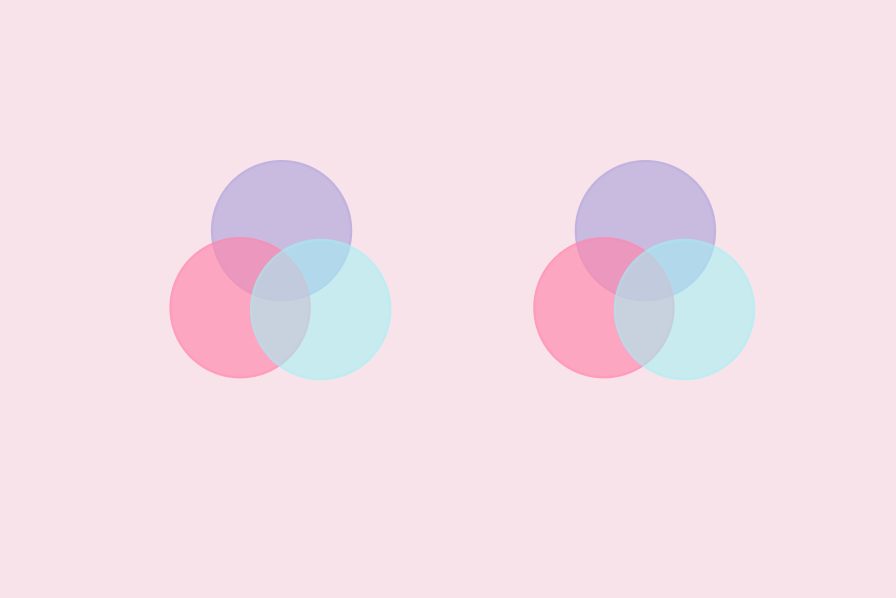
A WebGL 2 fragment shader for this background:

```glsl
#version 300 es
precision highp float;
// Two trios of overlapping translucent pastel discs on a pale pink ground.

uniform vec2 u_resolution;
out vec4 outColor;

// Lays a translucent disc with a slightly denser rim over the base colour.
vec3 layDisc(vec3 base, vec2 offset, vec3 tint, float opacity) {
    float pixel = 1.0 / u_resolution.y;
    float dist = length(offset) - 0.1182;
    float cover = clamp(0.5 - dist / pixel, 0.0, 1.0);
    float rim = smoothstep(-0.0045 - pixel * 0.5, -0.0035 + pixel * 0.5, dist);
    return mix(base, tint, cover * mix(opacity, opacity + 0.1, rim));
}

void main() {
    // Centred coordinates, one unit per canvas height
    vec2 p = (gl_FragCoord.xy - 0.5 * u_resolution) / u_resolution.y;
    vec3 color = vec3(0.978, 0.890, 0.918);

    // Each trio stacks lavender, rose, then aqua
    for (int i = 0; i < 2; i++) {
        vec2 q = p - vec2(-0.2783 + 0.6084 * float(i), 0.0);
        color = layDisc(color, q - vec2(0.0, 0.1143), vec3(0.663, 0.623, 0.853), 0.60);
        color = layDisc(color, q - vec2(-0.0694, -0.0146), vec3(0.995, 0.521, 0.674), 0.65);
        color = layDisc(color, q - vec2(0.0654, -0.0176), vec3(0.635, 0.942, 0.954), 0.58);
    }
    outColor = vec4(color, 1.0);
}
```
